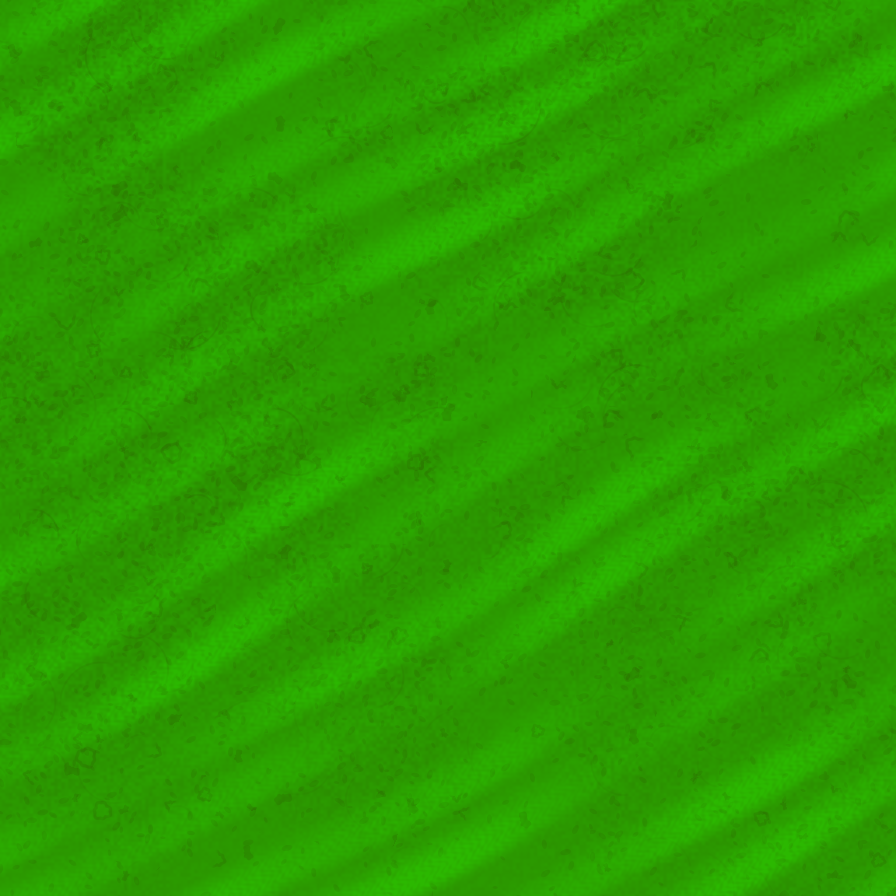
Reproduce this texture procedurally as a Shadertoy shader.

```glsl
// Green painted surface: slanted soft brush streaks under dark flecks, rings and hairs.

vec2 hash2(vec2 p) {
    vec3 q = fract(vec3(p.xyx) * vec3(0.1031, 0.1030, 0.0973));
    q += dot(q, q.yzx + 33.33);
    return fract((q.xx + q.yz) * q.zy);
}

// Smoothly blended random cells, 0 to 1
float cellBlend(vec2 p) {
    vec2 cell = floor(p), f = fract(p);
    f = f * f * (3.0 - 2.0 * f);
    float low = mix(hash2(cell).x, hash2(cell + vec2(1, 0)).x, f.x);
    float high = mix(hash2(cell + vec2(0, 1)).x, hash2(cell + 1.0).x, f.x);
    return mix(low, high, f.y);
}

// Gently bent brush streaks running along x, one per lane
float streaks(vec2 p) {
    p.y += 0.009 * sin(p.x * 5.0 + p.y * 3.0) + 0.003 * sin(p.x * 13.0 - p.y * 9.0);
    float lane = floor(p.y * 11.5), sum = 0.0;
    for (float j = -1.0; j <= 1.0; j++) {
        float id = lane + j;
        vec2 rnd = hash2(vec2(id + 40.0, 7.0));
        float across = p.y * 11.5 - id - 0.5 - 0.4 * (rnd.x - 0.5);
        across += 0.09 * sin(p.x * 6.0 + rnd.y * 40.0);
        float profile = smoothstep(-0.36, -0.1, across) * (1.0 - smoothstep(0.0, 0.48, across));
        float strength = 0.62 + 0.27 * sin(p.x * 6.0 + rnd.x * 50.0)
                       + 0.2 * sin(p.x * 15.0 + rnd.y * 30.0);
        sum = max(sum, profile * strength);
    }
    return sum;
}

// Tiny irregular flecks, one per jittered cell
float flecks(vec2 p, float density, float blur) {
    vec2 cell = floor(p);
    float ink = 0.0;
    for (int k = 0; k < 9; k++) {
        vec2 id = cell + vec2(k % 3 - 1, k / 3 - 1);
        vec2 rnd = hash2(id + 91.0), d = p - id - hash2(id + 17.0);
        float turn = rnd.y * 6.28;
        d = mat2(cos(turn), sin(turn), -sin(turn), cos(turn)) * d;
        float shape = length(d * vec2(0.7, 1.3)) - 0.2 - 0.25 * rnd.y;
        ink = max(ink, step(rnd.x, density) * (1.0 - smoothstep(-blur, blur, shape)));
    }
    return ink;
}

// Larger marks: rings, broken arcs and ragged blots
float marks(vec2 p, float density, float blur) {
    vec2 cell = floor(p);
    float ink = 0.0;
    for (int k = 0; k < 9; k++) {
        vec2 id = cell + vec2(k % 3 - 1, k / 3 - 1);
        vec2 rnd = hash2(id + 5.0), kind = hash2(id + 63.0);
        vec2 d = p - id - hash2(id + 29.0);
        float angle = atan(d.y, d.x) + kind.y * 6.28;
        float radius = 0.12 + 0.2 * rnd.y;
        float r = length(d) + 0.03 * sin(angle * 3.0) + 0.02 * sin(angle * 7.0);
        float ring = abs(r - radius) - 0.06;
        float blot = r - radius * (0.75 + 0.3 * sin(angle * 2.0));
        float shape = kind.x < 0.5 ? ring : blot;
        float gap = kind.x < 0.38 ? smoothstep(-0.5, 0.1, sin(angle)) : 1.0;
        ink = max(ink, step(rnd.x, density) * gap * (1.0 - smoothstep(-blur, blur, shape)));
    }
    return ink;
}

// Thin curved hairs: short pieces of circles
float hairs(vec2 p, float blur) {
    vec2 cell = floor(p);
    float ink = 0.0;
    for (int k = 0; k < 9; k++) {
        vec2 id = cell + vec2(k % 3 - 1, k / 3 - 1);
        vec2 rnd = hash2(id + 11.0), d = p - id - hash2(id + 47.0);
        float angle = atan(d.y, d.x) + rnd.x * 6.28;
        float line = abs(length(d) - 0.2 - 0.4 * rnd.y) - 0.014;
        float piece = smoothstep(0.5, 0.75, cos(angle));
        ink = max(ink, piece * (1.0 - smoothstep(-blur, blur, line)));
    }
    return ink;
}

void mainImage(out vec4 fragColor, in vec2 fragCoord) {
    float pixel = 1.0 / min(iResolution.x, iResolution.y);
    vec2 uv = fragCoord * pixel;
    vec2 along = vec2(cos(0.52), sin(0.52));
    vec2 brush = vec2(dot(uv, along), dot(uv, vec2(-along.y, along.x)));

    // Streaks over a ground that is cleaner near the bottom
    float streak = streaks(brush);
    float patches = cellBlend(uv * 7.0) * 0.6 + cellBlend(uv * 19.0 + 8.0) * 0.4;
    float wear = smoothstep(0.15, 0.7, patches) * (0.4 + 0.6 * smoothstep(0.0, 0.5, uv.y));
    float green = 0.594 - 0.02 * wear + 0.115 * streak;

    // Woven bristle hatch and fine grain
    float weave = sin(brush.x * 620.0 + 2.0 * sin(brush.y * 300.0)) * sin(brush.y * 560.0);
    green += 0.022 * weave * streak;
    green += (cellBlend(uv * 256.0) - 0.5) * (0.025 + 0.05 * wear);
    green += (cellBlend(uv * 128.0 + 31.0) - 0.5) * 0.03 * wear;

    // Dark flecks, marks and hairs gather in the worn patches
    green -= 0.042 * flecks(uv * 105.0, 0.06 + 0.36 * wear, 0.03 + 40.0 * pixel);
    green -= 0.055 * marks(uv * 32.0, 0.05 + 0.33 * wear, 0.01 + 16.0 * pixel);
    green -= 0.045 * wear * hairs(uv * 13.0, 0.002 + 7.0 * pixel);

    fragColor = vec4(0.17, clamp(green, 0.49, 0.72), 0.0, 1.0);
}
```
